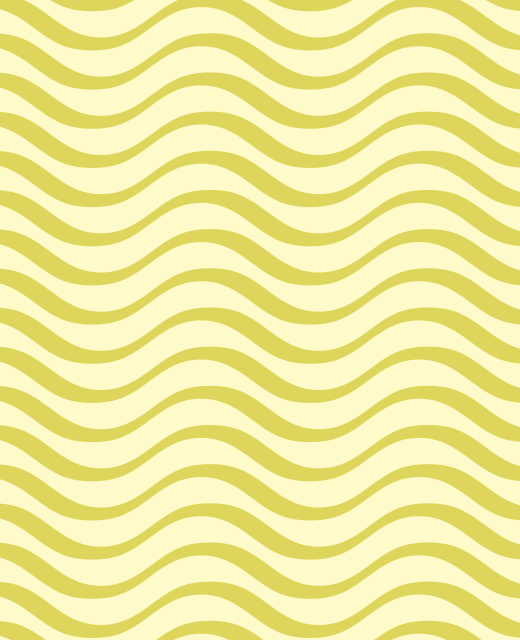
This pattern is drawn by a Shadertoy shader. Its source:

```glsl
// Stacked wavy ribbons, thick on the falling slopes and thin on the rising ones.

// Lengths are fractions of the canvas height
#define WAVELENGTH 0.3405
#define PITCH      0.0612
#define AMPLITUDE  0.0339
#define CREST      vec2(0.328, 0.948)
#define THICKNESS  0.0202
#define EDGE_SHIFT 0.0137
#define FLATTEN    0.04
#define SWELL      0.09
#define CREAM      vec3(1.00, 0.98, 0.79)
#define OLIVE      vec3(0.87, 0.84, 0.36)

const float TAU = 6.2831853;

// Flattened cosine; a positive swell widens crests, a negative one widens troughs
float waveEdge(float x, float swell) {
    float t = TAU * x / WAVELENGTH;
    float s = sin(t);
    float wave = (cos(t) - FLATTEN * cos(3.0 * t)) / (1.0 - FLATTEN);
    return AMPLITUDE * (wave - 1.0 + swell * s * s);
}

void mainImage(out vec4 fragColor, in vec2 fragCoord) {
    vec2 p = fragCoord / iResolution.y - CREST;

    // Ribbon edges: the lower one runs slightly ahead of the upper one
    float upper = waveEdge(p.x, SWELL);
    float lower = waveEdge(p.x + EDGE_SHIFT, -SWELL) - THICKNESS;
    float middle = 0.5 * (upper + lower);

    // Vertical distance to the nearest ribbon in the stack
    float offset = (fract((p.y - middle) / PITCH + 0.5) - 0.5) * PITCH;
    float dist = abs(offset) - 0.5 * (upper - lower);

    // Smooth over one pixel, measured across the slope
    float pixel = length(vec2(dFdx(middle), 1.0 / iResolution.y));
    float ribbon = clamp(0.5 - dist / pixel, 0.0, 1.0);

    fragColor = vec4(mix(CREAM, OLIVE, ribbon), 1.0);
}
```
